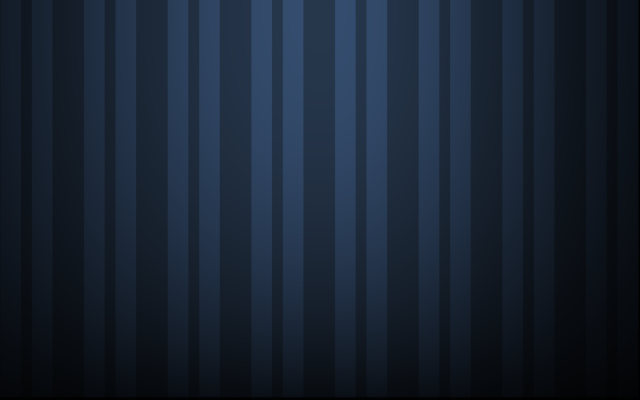
Write a WebGL 1 fragment shader that draws this pattern.

```glsl
precision highp float;

uniform vec2 u_resolution;

const float REPEATS = 7.65;      // stripe pairs across the canvas
const float PAIR_CENTER = 0.316; // position of a pair inside its repeat
const float GAP_HALF = 0.065;    // half width of the thin gap
const float PAIR_HALF = 0.311;   // half width of the whole pair

const vec3 LIGHT_BLUE = vec3(0.205, 0.300, 0.430);
const vec3 DARK_BLUE = vec3(0.148, 0.212, 0.295);

// Coverage of two light stripes mirrored about a thin gap
float stripePair(float x, float pixel) {
  float d = abs(fract(x * REPEATS - PAIR_CENTER + 0.5) - 0.5);
  float soft = 0.75 * pixel * REPEATS;
  float outsideGap = smoothstep(GAP_HALF - soft, GAP_HALF + soft, d);
  float insidePair = 1.0 - smoothstep(PAIR_HALF - soft, PAIR_HALF + soft, d);
  return outsideGap * insidePair;
}

// Bell falloff with a separate spread on each side
float sideFalloff(float x, float center, float leftSpread, float rightSpread) {
  float spread = x < center ? leftSpread : rightSpread;
  float t = (x - center) / spread;
  return exp(-t * t);
}

// Bright at the top, sinking faster toward the bottom
float verticalFalloff(float y, float depth, float power) {
  return 1.0 - depth * pow(1.0 - y, power);
}

// Near-black line along one border
float borderShade(float distanceToEdge, float width, float pixel) {
  return smoothstep(width - pixel, width + pixel, distanceToEdge);
}

void main() {
  vec2 uv = gl_FragCoord.xy / u_resolution;
  vec2 pixel = 1.0 / u_resolution;

  // Vertical stripes
  vec3 color = mix(DARK_BLUE, LIGHT_BLUE, stripePair(uv.x, pixel.x));

  // Glow from the top centre
  color *= sideFalloff(uv.x, 0.5, 0.49, 0.41);
  color *= verticalFalloff(uv.y, 0.81, 2.4);

  // Dark bottom and right borders
  float border = borderShade(uv.y, 0.007, pixel.y);
  border *= borderShade(1.0 - uv.x, 0.002, pixel.x);
  color *= mix(0.15, 1.0, border);

  gl_FragColor = vec4(color, 1.0);
}
```
